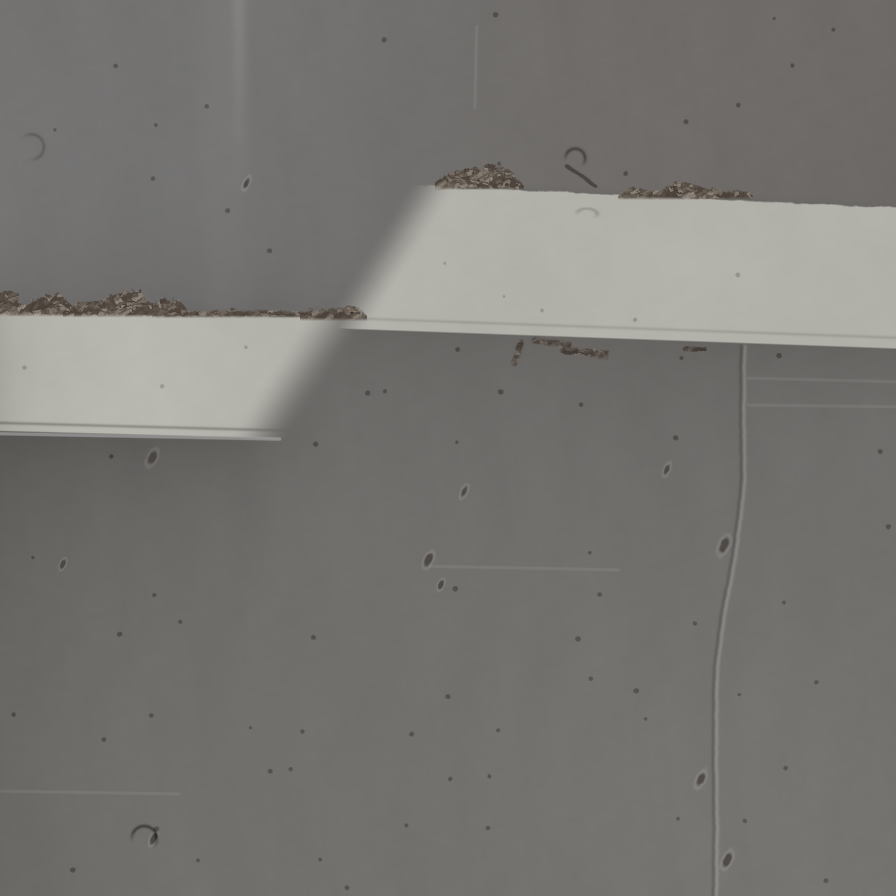
Write a WebGL 2 fragment shader that draws this texture.

```glsl
#version 300 es
precision highp float;
uniform vec2 u_resolution;
out vec4 fragColor;

float hash(vec2 p) {
  p = fract(p * vec2(0.1031, 0.1097));
  p += dot(p, p.yx + 33.33);
  return fract((p.x + p.y) * p.x * 7.31 + p.y * 13.7);
}

// Cellular noise: distance to the nearest point, and its id
vec2 cells(vec2 p) {
  vec2 best = vec2(9.0, 0.0);
  for (int k = 0; k < 9; k++) {
    vec2 c = floor(p) + vec2(k % 3 - 1, k / 3 - 1);
    float d = length(c + 0.15 + 0.7 * vec2(hash(c), hash(c + 57.0)) - p);
    if (d < best.x) best = vec2(d, hash(c + 19.0));
  }
  return best;
}

// Layered sines
float waves(vec2 p) {
  float sum = 0.0, amp = 0.5;
  for (int i = 0; i < 5; i++) {
    sum += amp * sin(p.x + 1.7 * sin(p.y)) * cos(p.y * 0.9 + float(i));
    p = mat2(1.5, 1.2, -1.2, 1.5) * p + 2.3;
    amp *= 0.6;
  }
  return sum;
}

float bell(float d, float w) { return exp(-d * d / (w * w)); }

float line(vec2 p, vec2 a, vec2 b, float w) {
  vec2 ab = b - a;
  float t = clamp(dot(p - a, ab) / dot(ab, ab), 0.0, 1.0);
  return 1.0 - smoothstep(w * 0.4, w * 1.3, length(p - a - ab * t));
}

float arc(vec2 p, float radius) {
  return smoothstep(-0.7, 0.5, sin(atan(p.y, p.x) + 0.3)) * bell(length(p) - radius, 0.002);
}

void main() {
  vec2 uv = gl_FragCoord.xy / u_resolution;
  float aa = max(0.0013, 0.75 / u_resolution.y);
  float rough = waves(uv * vec2(90.0, 110.0));
  float leftTop = 0.651 - 0.013 * uv.x + 0.0012 * rough;
  float leftBase = 0.519 - 0.027 * uv.x;
  float rightTop = 0.815 - 0.047 * uv.x + 0.0016 * rough;
  float rightBase = 0.647 - 0.036 * uv.x;
  float diagonal = uv.x - 0.3125 - 0.622 * (uv.y - 0.51);

  // Painted wall, lower and upper
  vec3 lower = mix(vec3(0.455, 0.45, 0.437), vec3(0.435, 0.428, 0.418), smoothstep(0.1, 0.6, uv.y));
  lower -= 0.045 * exp(-uv.x * 5.0);
  vec3 wall = mix(vec3(0.452, 0.448, 0.445), vec3(0.43, 0.418, 0.406), smoothstep(0.3, 0.7, uv.x));
  wall += vec3(0.05, 0.042, 0.036) * bell(uv.x - 0.267, 0.009) * smoothstep(0.72, 1.0, uv.y);
  wall += 0.018 * bell(uv.x - 0.245, 0.025) - 0.035 * exp(-abs(uv.y - leftTop) * 22.0);
  float upper = smoothstep(-0.01, 0.01, uv.y - mix(leftTop, rightTop, smoothstep(-0.02, 0.02, diagonal)));
  vec3 color = mix(lower, wall, upper);
  color += 0.009 * waves(uv * vec2(9.0, 5.0)) + 0.005 * waves(uv * vec2(65.0, 14.0));

  // Shade beneath the ledges
  float shade = 0.055 * exp(-max(leftBase - uv.y, 0.0) * 17.0) * (1.0 - smoothstep(0.25, 0.37, uv.x));
  shade += 0.035 * exp(-max(rightBase - uv.y, 0.0) * 18.0) * smoothstep(-0.02, 0.03, diagonal);
  color -= (1.0 - upper) * shade;

  // Lit ledges, fading along one diagonal
  float leftLit = smoothstep(-aa, aa, min(leftTop - uv.y, uv.y - leftBase)) * smoothstep(-0.012, 0.06, -diagonal);
  float rightLit = smoothstep(-aa, aa, min(rightTop - uv.y, uv.y - rightBase)) * smoothstep(-0.035, 0.025, diagonal);
  vec3 ledge = vec3(0.695, 0.693, 0.665) + 0.011 * waves(uv * 16.0);
  ledge += 0.025 * bell(uv.x - 0.16, 0.1) - 0.05 * exp(-uv.x * 50.0);
  color = mix(color, ledge, max(leftLit, rightLit));
  color -= 0.16 * leftLit * bell(uv.y - leftBase - 0.009, 0.0018);
  color -= 0.07 * rightLit * bell(uv.y - rightBase - 0.012, 0.0018);
  color = mix(color, vec3(0.63), 0.7 * line(uv, vec2(0.0, 0.516), vec2(0.312, 0.51), 0.0022));

  // Crumbled plaster: start, end, height, base
  vec4 heaps[6] = vec4[](vec4(-0.06, 0.09, 0.032, 0.65), vec4(0.07, 0.21, 0.034, 0.649),
    vec4(0.17, 0.36, 0.008, 0.648), vec4(0.335, 0.41, 0.018, 0.645),
    vec4(0.485, 0.585, 0.033, 0.791), vec4(0.69, 0.84, 0.018, 0.78));
  vec2 grit = cells(uv * vec2(130.0, 210.0) + 1.5 * rough);
  vec3 debris = mix(vec3(0.27, 0.23, 0.2), vec3(0.58, 0.54, 0.49), grit.y * (1.0 - smoothstep(0.15, 0.9, grit.x)));
  for (int i = 0; i < 6; i++) {
    vec4 h = heaps[i];
    float t = clamp((uv.x - h.x) / (h.y - h.x), 0.0, 1.0);
    float crest = 2.0 * h.z * sqrt(t - t * t) * (0.68 + 0.5 * rough);
    float rise = uv.y - h.w;
    float cover = smoothstep(-0.004, 0.001, rise) * smoothstep(-0.002, 0.002, crest - rise);
    color = mix(color, debris, 0.88 * cover * step(0.001, t - t * t));
  }

  // Hooked wire, and chips below the ledge
  vec2 bent = uv + 0.0012 * rough;
  float wire = max(line(bent, vec2(0.633, 0.815), vec2(0.664, 0.792), 0.0026), arc(uv - vec2(0.642, 0.823), 0.011));
  color = mix(color, vec3(0.25, 0.23, 0.21), 0.8 * wire);
  float chips = line(bent, vec2(0.581, 0.617), vec2(0.574, 0.595), 0.004);
  chips = max(chips, line(bent, vec2(0.597, 0.62), vec2(0.635, 0.615), 0.004));
  chips = max(chips, line(bent, vec2(0.63, 0.609), vec2(0.677, 0.604), 0.005));
  chips = max(chips, line(bent, vec2(0.765, 0.611), vec2(0.786, 0.61), 0.003));
  color = mix(color, debris * 0.85, 0.85 * chips);

  // Vertical seam with a lit edge
  float seam = uv.x - mix(0.8, 0.831, smoothstep(0.22, 0.48, uv.y)) - 0.0015 * waves(vec2(uv.y * 45.0, 2.0));
  float seamTone = 0.085 * bell(seam, 0.0022) - 0.07 * bell(seam + 0.004, 0.002);
  color += seamTone * smoothstep(0.0, 0.004, rightBase - uv.y);

  // Faint scratches: start, end
  vec4 scratches[5] = vec4[](vec4(0.835, 0.578, 1.0, 0.574), vec4(0.835, 0.548, 1.0, 0.546),
    vec4(0.48, 0.368, 0.69, 0.364), vec4(0.0, 0.117, 0.2, 0.114), vec4(0.532, 0.97, 0.53, 0.88));
  for (int i = 0; i < 5; i++)
    color += 0.035 * line(uv, scratches[i].xy, scratches[i].zw, 0.002);

  // Pits: centre, radius
  vec3 pits[11] = vec3[](vec3(0.17, 0.489, 8), vec3(0.518, 0.451, 6), vec3(0.478, 0.375, 7),
    vec3(0.492, 0.347, 5), vec3(0.808, 0.391, 9), vec3(0.782, 0.13, 8), vec3(0.07, 0.37, 5),
    vec3(0.744, 0.476, 6), vec3(0.812, 0.04, 8), vec3(0.275, 0.795, 6), vec3(0.171, 0.063, 6));
  for (int i = 0; i < 11; i++) {
    vec2 q = (uv - pits[i].xy) * 1000.0 / pits[i].z;
    float r = length(vec2(1.8 * q.x - 0.6 * q.y, q.y)) + 0.35 * rough;
    color += 0.05 * bell(r - 1.35, 0.3);
    color = mix(color, vec3(0.25, 0.225, 0.205), 0.7 - 0.7 * smoothstep(0.6, 1.15, r));
  }
  color -= 0.18 * arc(uv - vec2(0.161, 0.064), 0.014) + 0.08 * arc((uv - vec2(0.035, 0.836)).yx, 0.014);
  color -= 0.1 * arc((uv - vec2(0.655, 0.761)) * vec2(0.7, 1.3), 0.008);

  // Scattered specks and fine grain
  vec2 speck = cells(uv * 19.0);
  color -= 0.12 * step(0.78, speck.y) * (1.0 - smoothstep(0.025, 0.065, speck.x + 0.025 * rough));
  fragColor = vec4(color + 0.004 * rough, 1.0);
}
```
